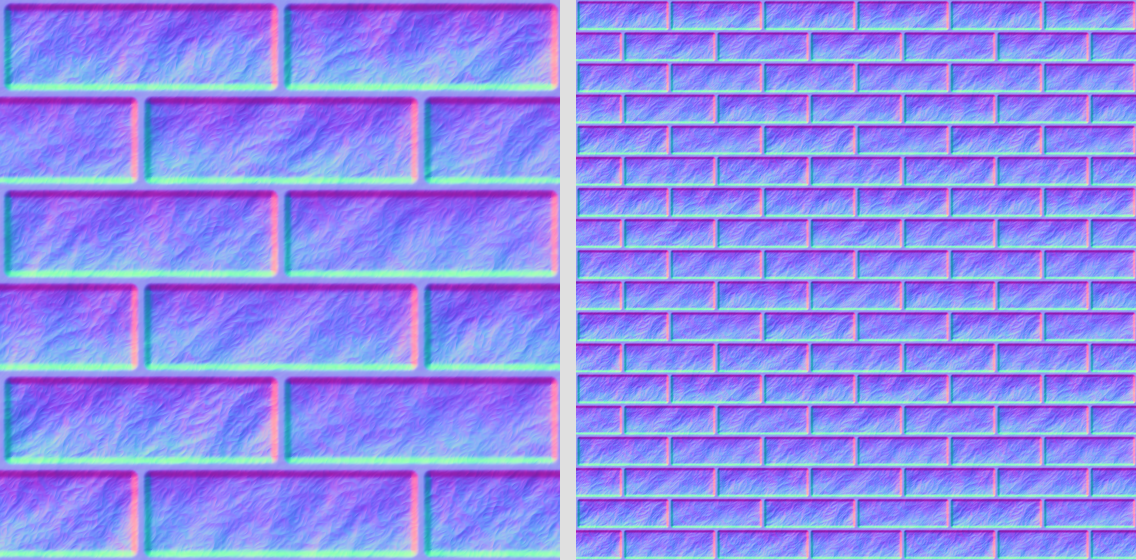
Left, the tile; right, the same tile 3 across and 3 down.
Give the GLSL for this texture map, as a Shadertoy shader.

```glsl
// Tangent-space normal map of a running-bond brick wall, two bricks by six rows.
// Rounded-box distances give the bevels, a soft dome shades each face, and
// wrapped diagonal gradient noise supplies the chipped stone relief.

float hash(vec2 p) {
    vec3 q = fract(vec3(p.xyx) * 0.1031);
    q += dot(q, q.yzx + 33.33);
    return fract((q.x + q.y) * q.z);
}

// Gradient of a lattice corner, dotted with the offset from that corner
float corner(vec2 cell, vec2 offset, vec2 period) {
    float angle = 6.2832 * hash(mod(cell, period) + period * 1.7);
    return dot(vec2(cos(angle), sin(angle)), offset);
}

float gradientNoise(vec2 p, vec2 period) {
    vec2 i = floor(p), f = p - i;
    vec2 u = f * f * f * (f * (f * 6.0 - 15.0) + 10.0);
    vec2 e = vec2(1, 0);
    return mix(mix(corner(i, f, period), corner(i + e, f - e, period), u.x),
               mix(corner(i + e.yx, f - e.yx, period), corner(i + 1.0, f - 1.0, period), u.x), u.y);
}

// Stone height: a smooth base octave with softly creased finer octaves
float stoneHeight(vec2 uv) {
    vec2 period = vec2(10, 6);
    vec2 diagonal = vec2(uv.x - uv.y, uv.x + uv.y);
    float height = 0.0, amplitude = 0.013;
    for (int i = 0; i < 4; i++) {
        float n = gradientNoise(diagonal * period, period);
        height += amplitude * (i == 0 ? n : sqrt(n * n + 0.006));
        amplitude *= 0.45;
        period *= 2.0;
    }
    return height;
}

void mainImage(out vec4 fragColor, in vec2 fragCoord) {
    vec2 uv = fragCoord / iResolution.xy;

    // Brick layout: alternate rows shift by half a brick
    vec2 grid = (uv - vec2(0.002, -0.001)) * vec2(2, 6);
    grid.x += 0.5 * (1.0 - mod(floor(grid.y), 2.0));
    vec2 id = mod(floor(grid), vec2(2, 6));
    vec2 local = (fract(grid) - 0.5) / vec2(2, 6);
    float variation = hash(id + 5.0);

    // Rounded brick outline: signed distance and outward direction
    vec2 halfSize = vec2(0.245, 0.078);
    float radius = 0.014;
    vec2 a = abs(local) - halfSize + radius;
    vec2 w = max(a, 0.0);
    float dist = length(w) + min(max(a.x, a.y), 0.0) - radius;
    vec2 outward = max(w.x, w.y) > 0.0 ? normalize(w) : (a.x > a.y ? vec2(1, 0) : vec2(0, 1));
    outward *= sign(local);
    float face = smoothstep(0.003, -0.005, dist);

    // Steep bevel along the rim
    float rim = (dist + 0.007) / 0.0055;
    vec2 slope = outward * 1.4 * exp(-rim * rim);

    // Domed face, rolling off towards the ends
    vec2 s = clamp(local / halfSize, -1.0, 1.0);
    float ends = smoothstep(0.75, 1.0, abs(s.x)) * sign(s.x);
    vec2 dome = vec2((0.2 + 0.2 * variation) * ends,
                     (0.36 + 0.12 * variation) * s.y + 0.3 * pow(s.y, 5.0));
    slope += face * dome;

    // Stone relief, faint in the mortar
    vec2 e = vec2(0.001, 0);
    float h = stoneHeight(uv);
    vec2 relief = vec2(stoneHeight(uv + e.xy) - h, stoneHeight(uv + e.yx) - h) / e.x;
    slope -= relief * mix(0.15, 0.8 + 0.3 * variation, face);

    // Encode with the green axis pointing down; joints lean slightly
    vec3 normal = normalize(vec3(slope.x, -slope.y, 1.0));
    float joint = exp(min(dist, 0.0) / 0.018);
    vec3 color = 0.5 + 0.5 * normal;
    color += mix(vec3(0.035, 0.02, 0.0), vec3(0.1, 0.1, -0.05), joint);
    fragColor = vec4(clamp(color, 0.0, 1.0), 1.0);
}
```
